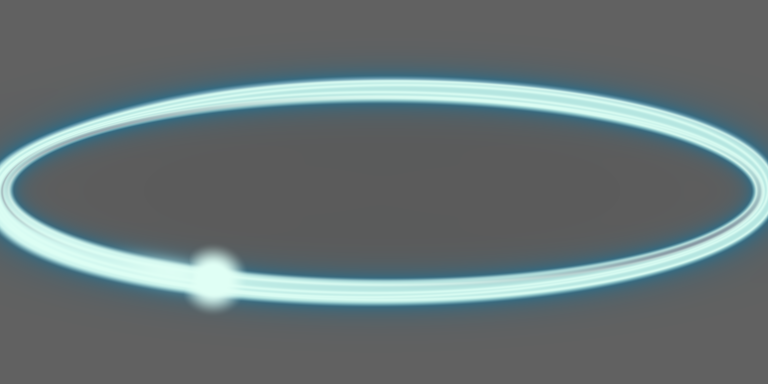
Reproduce this background procedurally as a Shadertoy shader.

```glsl
// A glowing elliptical ring of pale cyan light strands with a soft flare on grey.

// Smooth angular bump of height 1 around a centre angle
float bump(float angle, float centre, float sharpness) {
    return exp(sharpness * (cos(angle - centre) - 1.0));
}

// Soft line of a given half width
float line(float x, float halfWidth) {
    return exp(-x * x / (halfWidth * halfWidth));
}

void mainImage(out vec4 fragColor, in vec2 fragCoord) {
    // Canvas units: height is 1, ring centre at the origin
    vec2 p = fragCoord / iResolution.y;
    p.x += 1.0 - 0.5 * iResolution.x / iResolution.y;
    vec2 q = p - vec2(0.995, 0.503);

    // Approximate signed distance to the ring's middle ellipse
    vec2 radii = vec2(0.999, 0.264);
    vec2 n = q / radii;
    float len = max(length(n), 1e-4);
    float dist = (len - 1.0) * len / max(length(n / radii), 1e-4);
    float angle = atan(n.y, n.x + 1e-6);

    // Band narrows at the upper left and swells at the lower left
    float upperLeft = bump(angle, 2.5, 7.0);
    float lowerLeft = bump(angle, -2.65, 5.0);
    float lowerRight = bump(angle, -0.55, 6.0);
    float width = 0.034 - 0.011 * upperLeft + 0.009 * lowerLeft - 0.004 * lowerRight;
    dist += 0.008 * upperLeft - 0.003 * lowerLeft;
    float t = dist / width;

    // Grey backdrop and blue halo
    vec3 color = vec3(0.355 + 0.025 * smoothstep(0.3, 1.6, len));
    float outside = max(abs(dist) - 0.8 * width, 0.0);
    color = mix(color, vec3(0.11, 0.44, 0.58), 0.85 * exp(-outside / 0.026));

    // Ribbon body, duller along its outer rim at the top
    float top = smoothstep(-0.1, 0.6, n.y);
    vec3 ribbon = mix(vec3(0.71, 0.90, 0.88), vec3(0.82, 0.97, 0.94), lowerLeft);
    ribbon = mix(ribbon, vec3(0.52, 0.67, 0.74), 0.8 * top * smoothstep(0.5, 0.9, t));

    // Bright strands that drift across the ribbon
    for (int i = 0; i < 5; i++) {
        float k = float(i);
        float offset = -0.75 + 0.34 * k + 0.16 * sin(angle * (1.0 + mod(k, 2.0)) + 1.9 * k);
        ribbon = mix(ribbon, vec3(0.87, 1.0, 0.96), 0.8 * line(t - offset, 0.13));
    }

    // Grey gaps between strands at the lower right, upper left and left tip
    vec3 gapColor = vec3(0.51, 0.56, 0.61);
    ribbon = mix(ribbon, gapColor, 0.9 * lowerRight * line(t + 0.5, 0.22));
    ribbon = mix(ribbon, gapColor, 0.75 * upperLeft * line(t + 0.65, 0.25));
    ribbon = mix(ribbon, gapColor, 0.55 * bump(angle, 3.14, 12.0) * line(t + 0.25, 0.1));
    color = mix(color, ribbon, 1.0 - smoothstep(0.68, 1.15, abs(t)));

    // Flare with a tail trailing up along the ring to the left
    vec2 f = p - vec2(0.555, 0.272);
    float flare = 1.0 - smoothstep(0.035, 0.098, length(f));
    vec2 tail = f + vec2(0.11, -0.018);
    tail.y += 0.17 * tail.x;
    flare = max(flare, 0.9 * exp(-dot(tail * tail, vec2(65.0, 900.0))));
    color = mix(color, vec3(0.88, 1.0, 0.96), flare);

    fragColor = vec4(color, 1.0);
}
```
